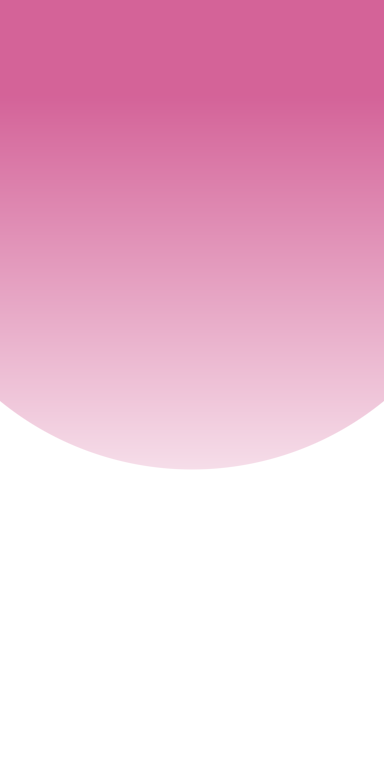
Give the GLSL for this background, as a Shadertoy shader.

```glsl
// Signed distance to a circle
float circleDistance(vec2 p, vec2 center, float radius) {
    return length(p - center) - radius;
}

void mainImage(out vec4 fragColor, in vec2 fragCoord) {
    // Height is one unit, x is centered
    vec2 p = vec2(fragCoord.x - 0.5 * iResolution.x, fragCoord.y) / iResolution.y;
    float pixel = 1.0 / iResolution.y;

    // Solid rose at the top, fading linearly towards white
    vec3 rose = vec3(0.831, 0.388, 0.598);
    vec3 white = vec3(1.0);
    float fade = clamp((0.875 - p.y) / 0.62, 0.0, 1.0);
    vec3 discColor = mix(rose, white, fade);

    // Large disc cropped by the top and sides
    float edge = circleDistance(p, vec2(0.0, 0.7837), 0.395);
    float discMask = 1.0 - smoothstep(-0.75 * pixel, 0.75 * pixel, edge);

    // The area above the disc's widest part is filled to the corners
    discMask = max(discMask, step(0.7837, p.y));

    fragColor = vec4(mix(white, discColor, discMask), 1.0);
}
```
